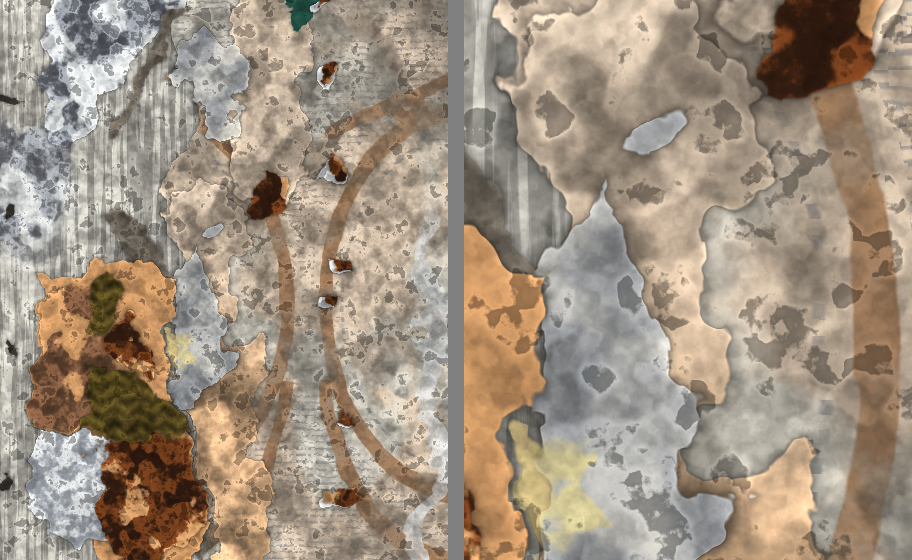
Left: the whole. Right: its middle third, enlarged.
This texture is drawn by a Shadertoy shader. Its source:

```glsl
// Weathered wall: streaked board, torn printed wallpaper, mortar and rust.
// Sheets are distance shapes warped by layered cellular noise, stacked back
// to front, each with a cast shadow and a pale torn rim.
#define TEAR 0.12
#define SOFT 0.0014
#define SHADOW 0.42
#define RIM 0.22
#define DEPTH 0.004
#define GRAIN 0.75
#define BAND_WIDTH 0.012
#define AXIS_X 0.545

const vec3 BOARD = vec3(.77, .76, .72), CHALK = vec3(.81, .82, .82);
const vec3 SLATE = vec3(.37, .38, .41), HAZE = vec3(.62, .64, .67);
const vec3 PAPER = vec3(.75, .68, .6), PALE = vec3(.77, .75, .7);
const vec3 KRAFT = vec3(.73, .59, .45), BAND = vec3(.57, .43, .31);
const vec3 MORTAR = vec3(.41, .38, .34), ORANGE = vec3(.77, .57, .38);
const vec3 MAROON = vec3(.4, .28, .2), OLIVE = vec3(.31, .26, .11);
const vec3 RUST = vec3(.45, .24, .11), DARK = vec3(.22, .12, .07);

vec3 hash3(vec2 p) {
  vec3 q = fract(p.xyx * vec3(.1031, .103, .0973));
  q += dot(q, q.yxz + 33.33);
  return fract((q.xxy + q.yzz) * q.zyx);
}

// Cellular noise: random cell values blended by distance
float cells(vec2 p) {
  vec2 sum = vec2(0);
  for (int i = 0; i < 9; i++) {
    vec2 cell = floor(p) + vec2(i % 3, i / 3) - 1.;
    vec3 h = hash3(cell);
    vec2 d = cell + h.xy - p;
    sum += vec2(h.z, 1) * exp(-9. * dot(d, d));
  }
  return sum.x / sum.y;
}
float layered(vec2 p) {
  float sum = 0., amp = .52;
  for (int i = 0; i < 5; i++, amp *= .5) {
    sum += amp * cells(p);
    p = p * 2.03 + 17.;
  }
  return sum;
}

// Distance shapes
float blob(vec2 p, float x, float y, float rx, float ry) {
  return (length((p - vec2(x, y)) / vec2(rx, ry)) - 1.) * min(rx, ry);
}
float box(vec2 p, float x, float y, float rx, float ry) {
  vec2 d = abs(p - vec2(x, y)) - vec2(rx, ry);
  return max(d.x, d.y);
}
float stroke(vec2 p, vec2 a, vec2 b, float w) {
  p -= a; b -= a;
  return length(p - b * clamp(dot(p, b) / dot(b, b), 0., 1.)) - w;
}
float cover(float d) { return 1. - smoothstep(-SOFT, SOFT, d); }
vec3 mottle(vec3 a, vec3 b, float n) { return mix(a, b, smoothstep(.36, .62, n)); }

// Lays a torn sheet over the surface
void peel(inout vec3 col, vec3 paint, float d) {
  col *= 1. - SHADOW * exp(-max(d, 0.) / DEPTH);
  col = mix(col, paint * (1. + RIM * exp(min(d, 0.) / DEPTH)), cover(d));
}

// Printed bands and dashes, mirrored about a vertical axis
vec3 printed(vec3 col, vec2 p, float wear) {
  vec2 m = vec2(abs(p.x - AXIS_X), p.y);
  float arc = blob(m, .285, .46, .25, .34);
  float low = max(abs(blob(m, .285, .34, .25, .34)), p.y - .31);
  float d = min(min(abs(arc), low), abs(blob(m, .185, .81, .02, .02)));
  d = min(d - BAND_WIDTH, stroke(m, vec2(.047, .76), vec2(.26, .86), BAND_WIDTH));
  float row = smoothstep(.2, .4, abs(fract(p.y * 85.) - .5));
  float dash = step(.4, hash3(floor(p * vec2(230, 85))).x) * step(.025, arc);
  float dots = cover(abs(arc + .03) - .003) * step(0., sin(p.y * 330.));
  col = mix(col, SLATE, .4 * wear * max(row * dash, dots));
  return mix(col, BAND, cover(d) * (.45 + .45 * wear));
}

void mainImage(out vec4 fragColor, in vec2 fragCoord) {
  vec2 p = fragCoord / iResolution.y;
  vec2 warp = vec2(layered(p * 8.), layered(p * 8. + 40.)) - .5, q = p + TEAR * warp;
  float broad = layered(p * 4. + 9.), mid = layered(p * 18. + 70.);
  float fine = layered(p * 48.), streak = layered(p * vec2(150, 9));

  // Board and slate paint
  vec3 slate = mix(mottle(SLATE, HAZE, fine), CHALK, smoothstep(.55, .7, mid));
  vec3 col = mottle(BOARD * .78, BOARD * 1.04, streak);
  float stain = smoothstep(-.03, .03, -blob(q, .04, .66, .11, .12));
  col = mix(col, slate, .85 * stain);
  float slope = dot(q - vec2(.3, 1), vec2(.83, -.55));
  peel(col, slate, max(slope, max(.07 - q.x, .74 - q.y)));

  // Wallpaper and the sheets torn over it
  vec3 paper = mottle(PAPER * .86, PAPER * 1.06, mid);
  vec3 pale = mottle(PALE * .86, PALE, mid);
  vec3 under = mix(paper, pale, smoothstep(.4, .55, broad));
  under = printed(under, p + .02 * warp, smoothstep(.25, .55, mid));
  peel(col, under, .345 - .03 * smoothstep(.5, .65, p.y) - q.x);
  peel(col, paper, blob(q, .47, .86, .09, .24));
  vec3 kraft = mix(KRAFT * (.6 + .8 * mid), paper, smoothstep(.25, .6, p.y));
  peel(col, kraft, stroke(q, vec2(.375, .6), vec2(.42, 0), .055));
  peel(col, mix(HAZE, pale, mid), box(q, .36, .6, .05, .35) + .19 - .3 * broad);
  float yellow = cover(blob(q, .35, .4, .02, .06)) * smoothstep(.4, .55, mid);
  col = mix(col, vec3(.82, .76, .5), .7 * yellow);
  col = mix(col, vec3(.14, .32, .27), cover(blob(q, .53, 1., .03, .05)));

  // Soot and whitewash
  float soot = smoothstep(.58, .8, p.x + .6 * broad - .3) * smoothstep(.62, .95, p.y);
  col = mix(col, MORTAR, .75 * soot);
  float wash = cover(abs(q.x - .765) - .02) * smoothstep(.3, .45, 1. - p.y);
  col = mix(col, CHALK, .7 * wash);

  // Mortar seam
  float seam = stroke(q, vec2(.31, 1), vec2(.215, .78), .01);
  seam = min(seam, stroke(q, vec2(.24, .56), vec2(.3, .48), .028));
  seam = min(seam, stroke(q, vec2(.3, .48), vec2(.335, 0), .016));
  peel(col, MORTAR * (.7 + .6 * fine), seam);

  // Exposed patch of layered scraps
  float bare = smoothstep(.56, .66, mid);
  vec3 rust = mix(mottle(DARK, RUST, fine), ORANGE, bare);
  vec3 maroon = mix(mottle(MAROON, MAROON * 1.35, fine), ORANGE, bare);
  float zigzag = sin(250. * p.y + 8. * abs(fract(p.x * 22.) - .5));
  vec3 olive = OLIVE * (.7 + .2 * zigzag + .6 * fine);
  peel(col, ORANGE, min(box(q, .195, .37, .13, .135), blob(q, .25, .11, .1, .17)));
  peel(col, mottle(HAZE, CHALK, fine), box(q, .15, .14, .07, .09));
  peel(col, maroon, box(q, .145, .36, .075, .12));
  peel(col, rust, min(blob(q, .265, .12, .085, .12), blob(q, .26, .38, .035, .05)));
  peel(col, olive, min(box(q, .25, .28, .075, .045), box(q, .2, .435, .022, .05)));

  // Rusty holes and nails
  peel(col, rust, box(q, .475 + .25 * (q.y - .655), .655, .028, .05));
  for (float i = 0.; i < 7.; i++) {
    vec3 h = hash3(vec2(i, 5)) * .06;
    float x = .565 + h.x, y = .95 - .14 * i + h.y, r = .011 + .16 * h.z;
    peel(col, CHALK, blob(q, x - .008, y - .008, r * 1.3, r));
    peel(col, rust * .8, blob(q, x, y, r, r));
    peel(col, MORTAR * .45, blob(q, .015, .86 - .24 * i, .012, .012));
  }

  // Pits and grain
  col *= 1. - .4 * smoothstep(.66, .76, fine);
  col *= 1. + GRAIN * (fine - .5) + .35 * (mid - .5);
  fragColor = vec4(clamp(col, 0., 1.), 1);
}
```
